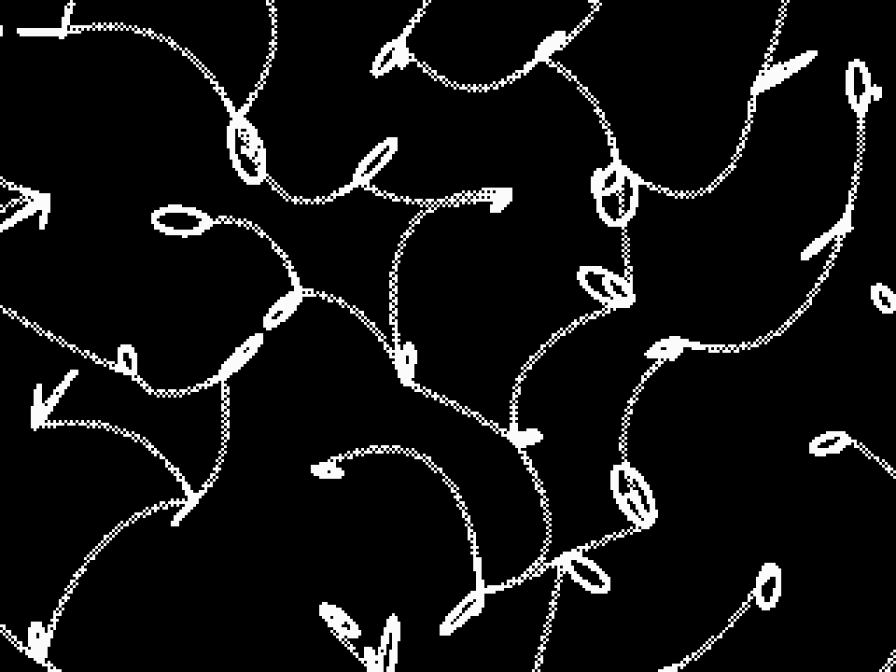
This pattern is drawn by a WebGL 1 fragment shader. Its source:

```glsl
precision highp float;
// Chains of dithered white pen strokes on black, with bright curls at every joint.
uniform vec2 u_resolution;

#define ROWS 240.0         // coarse pixel rows over the canvas height
#define CELL 0.205         // spacing of the joints
#define JITTER 0.66        // scatter of a joint inside its cell
#define PEN 0.0055         // half width of a stroke
#define CURL_MIN 0.022     // curl radii
#define CURL_MAX 0.066
#define BEND 0.85          // strongest bow of a link
#define LINK_LEVEL 0.58    // brightness in the middle of a link
#define JOINT_SHARE 0.95   // share of cells that carry a curl
#define LINK_SHARE 0.97    // share of cells that start a link
#define LATTICE_TILT 0.5   // turn of the cell lattice
#define SEED 5.0

#define CURL_STEPS 24
#define LINK_STEPS 12

vec4 hash4(vec2 cell, float salt) {
  vec4 h = fract(vec4(cell.xyx, cell.y + salt) * vec4(0.1031, 0.1030, 0.0973, 0.1099)
                 + (salt + SEED) * 0.137);
  h += dot(h, h.wzxy + 33.33);
  return fract((h.xxyz + h.yzzw) * h.zywx);
}

vec2 jointAt(vec2 cell) {
  return (cell + 0.5 + JITTER * (hash4(cell, 1.0).xy - 0.5)) * CELL;
}

float segmentDistance(vec2 p, vec2 a, vec2 b) {
  vec2 ab = b - a, ap = p - a;
  return length(ap - ab * clamp(dot(ap, ab) / max(dot(ab, ab), 1e-9), 0.0, 1.0));
}

// Shrinking, turning loop; the fast long sides are dimmer than the tips.
float curlInk(vec2 p, vec2 joint, vec2 cell) {
  vec4 h = hash4(cell, 2.0), k = hash4(cell, 3.0);
  if (h.x > JOINT_SHARE || distance(p, joint) > 2.0 * CURL_MAX + 2.0 * PEN) return 0.0;
  float size = mix(CURL_MIN, CURL_MAX, h.y);
  float squash = mix(0.08, 0.5, h.z * h.z) + 0.004 / size;
  float tilt = 6.2832 * h.w, twist = 3.0 * (k.x - 0.5), sweep = mix(7.0, 11.5, k.y);
  float ink = 0.0;
  vec2 last = joint;
  for (int i = 1; i <= CURL_STEPS; i++) {
    float t = float(i) / float(CURL_STEPS);
    float radius = size * mix(1.0, 0.4, t), turn = sweep * t, angle = tilt + twist * t;
    vec2 axis = vec2(cos(angle), sin(angle));
    vec2 next = joint + radius * (axis * (1.0 - cos(turn))
                + vec2(-axis.y, axis.x) * squash * sin(turn));
    float level = clamp(1.35 - 20.0 * distance(last, next), 0.65, 1.0);
    ink = max(ink, level * step(segmentDistance(p, last, next), PEN));
    last = next;
  }
  return ink;
}

// Bowed link to the joint on the right or below, brightest at its ends.
float linkInk(vec2 p, vec2 joint, vec2 cell) {
  vec4 h = hash4(cell, 4.0);
  if (h.x > LINK_SHARE) return 0.0;
  vec2 goal = jointAt(cell + (h.y < 0.5 ? vec2(1.0, 0.0) : vec2(0.0, -1.0)));
  vec2 span = goal - joint, middle = 0.5 * (joint + goal);
  if (distance(p, middle) > 0.75 * length(span) + 2.0 * PEN) return 0.0;
  float side = 2.0 * h.z - 1.0;
  vec2 control = middle + vec2(-span.y, span.x) * BEND * side * abs(side)
               + span * 0.4 * (h.w - 0.5);
  float ink = 0.0;
  vec2 last = joint;
  for (int i = 1; i <= LINK_STEPS; i++) {
    float t = float(i) / float(LINK_STEPS);
    vec2 next = mix(mix(joint, control, t), mix(control, goal, t), t);
    float level = mix(LINK_LEVEL, 1.0, pow(abs(2.0 * t - 1.0), 5.0));
    ink = max(ink, level * step(segmentDistance(p, last, next), PEN));
    last = next;
  }
  return ink;
}

float bayer2(vec2 a) {
  a = floor(a);
  return fract(a.x * 0.5 + a.y * a.y * 0.75);
}

// One coarse pixel: all nearby strokes, reduced to black or white.
float coarsePixel(vec2 index) {
  float c = cos(LATTICE_TILT), s = sin(LATTICE_TILT);
  vec2 p = mat2(c, s, -s, c) * (index + 0.5) / ROWS, home = floor(p / CELL);
  float ink = 0.0;
  for (int y = -1; y <= 1; y++) {
    for (int x = -1; x <= 1; x++) {
      vec2 cell = home + vec2(float(x), float(y));
      vec2 joint = jointAt(cell);
      ink = max(ink, max(curlInk(p, joint, cell), linkInk(p, joint, cell)));
    }
  }
  vec2 tile = mod(index, 4.0);
  float threshold = 0.25 * bayer2(0.5 * tile) + bayer2(tile) + 0.03;
  return step(threshold, ink);
}

void main() {
  // Box-filter the coarse pixels so that their edges stay smooth.
  vec2 grid = gl_FragCoord.xy / u_resolution.y * ROWS - 0.5;
  vec2 base = floor(grid);
  float zoom = max(u_resolution.y / ROWS, 1.0);
  vec2 blend = clamp((grid - base - 0.5) * zoom + 0.5, 0.0, 1.0);
  float light = 0.0;
  for (int i = 0; i < 4; i++) {
    vec2 corner = vec2(mod(float(i), 2.0), floor(float(i) * 0.5));
    vec2 share = mix(1.0 - blend, blend, corner);
    float weight = share.x * share.y;
    if (weight > 0.001) light += weight * coarsePixel(base + corner);
  }
  gl_FragColor = vec4(vec3(0.985 * light), 1.0);
}
```
